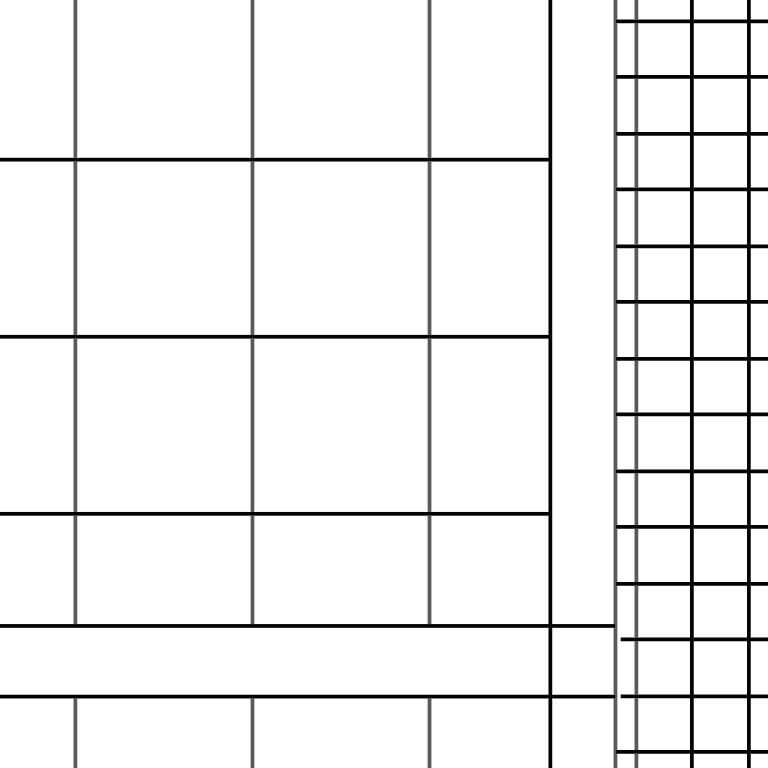
Reproduce this pattern procedurally as a WebGL 2 fragment shader.

```glsl
#version 300 es
precision highp float;
// Thin ruled lines on white: a coarse grid with grey columns on the left,
// a fine grid on the right, and plain bands between them. Each line is a
// one-dimensional distance turned into soft ink, clipped to a span.

uniform vec2 u_resolution;
out vec4 fragColor;

const float UNITS = 512.0;        // layout units across the canvas
const float HALF_WIDTH = 1.25;    // half thickness of every line
const float GREY_INK = 0.65;
const float BLACK_INK = 0.99;

const float COARSE_STEP = 118.05;
const float FINE_STEP = 37.5;
const float LEFT_EDGE = 366.9;    // right border of the coarse grid
const float RIGHT_EDGE = 410.3;   // left border of the fine grid
const float BAND_TOP = 417.3;
const float BAND_BOTTOM = 464.4;

// Soft coverage of a line, given the signed distance to its centre.
float lineInk(float d, float soft) {
    return clamp((HALF_WIDTH - abs(d)) / soft + 0.5, 0.0, 1.0);
}

// Soft mask that is one between a and b.
float span(float x, float a, float b, float soft) {
    return clamp((x - a) / soft + 0.5, 0.0, 1.0)
         * clamp((b - x) / soft + 0.5, 0.0, 1.0);
}

float nearestIndex(float x, float start, float period) {
    return round((x - start) / period);
}

// Signed distance to the nearest of evenly spaced lines.
float evenLines(float x, float start, float period) {
    return x - start - period * nearestIndex(x, start, period);
}

// Same, with the line positions rounded down to whole layout units.
float snappedLines(float x, float start, float period) {
    float k = nearestIndex(x, start, period);
    return x - floor(start + period * k) - 0.25;
}

// Coarse grid with the two rules that close off the horizontal band.
float coarseGrid(vec2 p, float soft) {
    float inside = span(p.x, -9.0, LEFT_EDGE, soft);
    float above = span(p.y, -9.0, BAND_TOP, soft);
    float below = span(p.y, BAND_BOTTOM, UNITS + 9.0, soft);

    float columns = lineInk(evenLines(p.x, 50.25, COARSE_STEP), soft);
    float rows = lineInk(evenLines(p.y, 106.45, COARSE_STEP), soft);
    float ink = GREY_INK * columns * inside * max(above, below);
    ink = max(ink, BLACK_INK * rows * inside * above);

    float rules = max(lineInk(p.y - BAND_TOP, soft),
                      lineInk(p.y - BAND_BOTTOM, soft));
    rules *= span(p.x, -9.0, RIGHT_EDGE, soft);
    float border = lineInk(p.x - LEFT_EDGE, soft);
    return max(ink, BLACK_INK * max(rules, border));
}

// Fine grid: grey first column and border, black elsewhere.
float fineGrid(vec2 p, float soft) {
    float column = nearestIndex(p.x, 424.0, FINE_STEP);
    float row = nearestIndex(p.y, 14.0, FINE_STEP);
    float columnInk = column < 0.5 ? GREY_INK : BLACK_INK;

    // Two rows near the band stop just short of the border.
    float shortRow = step(10.5, row) * step(row, 12.5);
    float rowStart = mix(RIGHT_EDGE, 413.8, shortRow);

    float columns = lineInk(snappedLines(p.x, 424.0, FINE_STEP), soft)
                  * span(p.x, RIGHT_EDGE, UNITS + 9.0, soft);
    float rows = lineInk(snappedLines(p.y, 14.0, FINE_STEP), soft)
               * span(p.x, rowStart, UNITS + 9.0, soft);
    float border = lineInk(p.x - RIGHT_EDGE, soft);
    return max(max(columnInk * columns, BLACK_INK * rows), GREY_INK * border);
}

void main() {
    // Layout coordinates run rightwards and downwards from the top left.
    vec2 uv = gl_FragCoord.xy / u_resolution;
    vec2 p = vec2(uv.x, 1.0 - uv.y) * UNITS;
    float soft = UNITS / min(u_resolution.x, u_resolution.y);

    float ink = max(coarseGrid(p, soft), fineGrid(p, soft));
    fragColor = vec4(vec3(1.0 - ink), 1.0);
}
```
